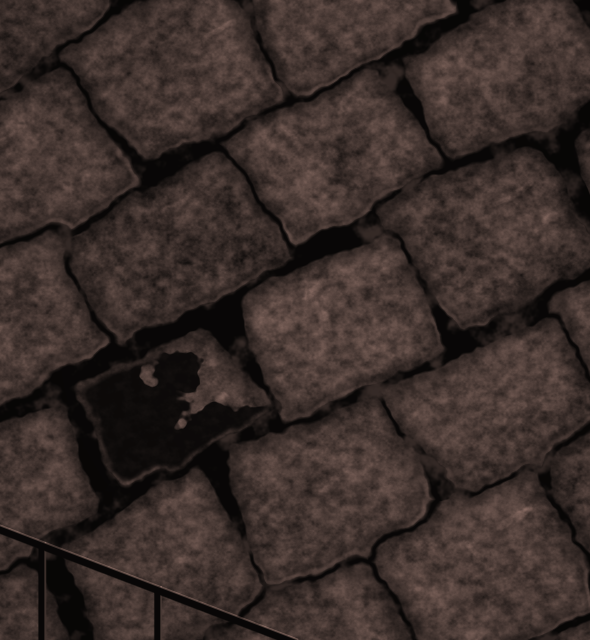
A Shadertoy shader for this texture:

```glsl
// Slanted wall of rough brown stones with dark joints, one wet block and a thin railing.

const vec2 PITCH = vec2(0.295, 0.228);      // stone size along and across a course
const vec2 WET_CENTER = vec2(0.26, 0.36);
const float COURSE_ANGLE = 0.48;
const float STAGGER = 0.43;
const vec3 STONE_TINT = vec3(1.0, 0.79, 0.725);

struct Stone { float dist; vec2 id; vec2 local; };

vec2 hash2(vec2 p) {
    vec3 q = fract((p.xyx + 17.0) * vec3(0.1031, 0.1030, 0.0973));
    q += dot(q, q.yzx + 33.33);
    return fract((q.xx + q.yz) * q.zy);
}

float noise(vec2 p) {
    vec2 i = floor(p), f = fract(p);
    f = f * f * (3.0 - 2.0 * f);
    float low = mix(hash2(i).x, hash2(i + vec2(1, 0)).x, f.x);
    float high = mix(hash2(i + vec2(0, 1)).x, hash2(i + vec2(1, 1)).x, f.x);
    return mix(low, high, f.y);
}

float fbm(vec2 p) {
    float sum = 0.0, amp = 0.53;
    for (int i = 0; i < 4; i++) {
        sum += amp * noise(p);
        p = mat2(1.6, 1.2, -1.2, 1.6) * p + 5.3;
        amp *= 0.5;
    }
    return sum;
}

vec2 rotate(vec2 p, float a) {
    return vec2(cos(a) * p.x + sin(a) * p.y, cos(a) * p.y - sin(a) * p.x);
}

float smoothMax(float a, float b, float k) {
    float h = max(k - abs(a - b), 0.0) / k;
    return max(a, b) + h * h * k * 0.25;
}

float segment(vec2 p, vec2 a, vec2 b) {
    vec2 ab = b - a;
    return length(p - a - ab * clamp(dot(p - a, ab) / dot(ab, ab), 0.0, 1.0));
}

// Corner of a stone, counter-clockwise, pushed about at random
vec2 corner(vec2 id, int i) {
    vec2 side = vec2(i == 1 || i == 2 ? 0.5 : -0.5, i >= 2 ? 0.5 : -0.5);
    return side * PITCH + (hash2(id * 7.0 + float(i) * 31.0) - 0.5) * 0.06;
}

float stoneDistance(vec2 p, vec2 id, float inset) {
    float d = -1.0;
    for (int i = 0; i < 4; i++) {
        vec2 a = corner(id, i);
        vec2 edge = normalize(corner(id, (i + 1) % 4) - a);
        d = smoothMax(d, dot(p - a, vec2(edge.y, -edge.x)), 0.016);
    }
    return d + inset;
}

// Nearest stone; overlapping neighbours meet in a narrow seam
Stone wall(vec2 p) {
    Stone best = Stone(1.0, vec2(0), vec2(0));
    float second = 1.0;
    float row = floor(p.y / PITCH.y + 0.5);
    for (int j = -1; j <= 1; j++) {
        float r = row + float(j);
        float column = floor(p.x / PITCH.x - STAGGER * r + 0.5);
        for (int i = -1; i <= 1; i++) {
            vec2 id = vec2(column + float(i), r);
            vec2 local = p - vec2(id.x + STAGGER * r, r) * PITCH;
            float d = stoneDistance(local, id, 0.005);
            second = min(second, max(d, best.dist));
            if (d < best.dist) best = Stone(d, id, local);
        }
    }
    best.dist = max(best.dist, (best.dist - second) * 0.5 + 0.003);
    return best;
}

// Short pale chisel bars, lying along or across the course
float chiselMarks(vec2 p, vec2 id) {
    float marks = 0.0;
    for (int i = 0; i < 2; i++) {
        vec2 h = hash2(id * 5.0 + float(i) * 13.0 + 3.0);
        vec2 center = (h - 0.5) * PITCH * 0.65;
        vec2 reach = h.x > 0.5 ? vec2(0.025, 0.002) : vec2(0.003, -0.024);
        float d = segment(p, center - reach, center + reach);
        float shade = segment(p + 0.007, center - reach, center + reach);
        float bar = smoothstep(0.008, 0.003, d) - 0.5 * smoothstep(0.009, 0.003, shade);
        marks += bar * step(0.3, h.y) * (0.4 + 0.6 * h.x);
    }
    return marks;
}

float stoneTone(Stone s, vec2 uv) {
    float mottle = fbm(uv * 17.0 + s.id * 3.7) - 0.5;
    float grain = fbm(uv * vec2(75.0, 88.0)) - 0.5;
    float speck = noise(uv * 270.0) - 0.5;
    float tone = 0.277 + 0.2 * mottle + 0.29 * grain + 0.055 * speck;
    tone += (hash2(s.id + 41.0).x - 0.5) * 0.06 + 0.15 * s.local.y;
    tone += 0.09 * chiselMarks(s.local, s.id) * (0.8 + grain);

    // Worn edges: soft shade, with a thin pale lip below
    float depth = -s.dist;
    tone *= mix(0.58, 1.0, smoothstep(0.0, 0.03 + 0.03 * mottle, depth));
    float lip = smoothstep(0.001, 0.004, depth) * smoothstep(0.011, 0.005, depth);
    tone += 0.13 * lip * smoothstep(-0.02, -0.08, s.local.y) * (0.6 + 2.0 * mottle);

    // Wet stain on the central block
    if (s.id == vec2(0)) {
        float stain = s.local.x + 0.45 * s.local.y + 0.32 * mottle - 0.055;
        float wet = smoothstep(0.008, -0.008, stain) * smoothstep(0.004, 0.014, depth);
        tone = mix(tone, 0.045 + 0.07 * max(grain + 0.1, 0.0), wet);
    }
    return tone;
}

// Dark bar with a faint light along its upper side
float drawBar(float tone, vec2 uv, vec2 a, vec2 b, float radius) {
    float d = segment(uv, a, b) - radius;
    float glint = segment(uv, a + radius * 0.8, b + radius * 0.8);
    tone = mix(tone, 0.03, smoothstep(0.0015, -0.0015, d));
    return tone + 0.2 * smoothstep(0.0025, 0.0005, glint);
}

void mainImage(out vec4 fragColor, in vec2 fragCoord) {
    vec2 uv = fragCoord / iResolution.y;
    vec2 ripple = vec2(fbm(uv * 14.0), fbm(uv * 14.0 + 40.0)) - 0.5;
    vec2 chips = vec2(noise(uv * 90.0), noise(uv * 90.0 + 20.0)) - 0.5;
    vec2 p = rotate(uv - WET_CENTER, COURSE_ANGLE) + ripple * 0.035 + chips * 0.004;

    // Stones over dim rubble in the joints
    Stone s = wall(p);
    float rubble = 0.03 + 0.17 * smoothstep(0.5, 0.8, fbm(uv * 28.0 + 9.0));
    float tone = mix(rubble, stoneTone(s, uv), smoothstep(0.002, -0.003, s.dist));
    tone *= 1.05 - 0.35 * dot(uv - vec2(0.5, 0.48), uv - vec2(0.5, 0.48));

    // Railing in the lower left corner
    vec2 railStart = vec2(-0.02, 0.18), railEnd = vec2(0.46, -0.004);
    for (int i = 0; i < 2; i++) {
        float x = 0.066 + 0.181 * float(i);
        float top = mix(railStart.y, railEnd.y, (x - railStart.x) / (railEnd.x - railStart.x));
        tone = drawBar(tone, uv, vec2(x, -0.02), vec2(x, top), 0.006);
    }
    tone = drawBar(tone, uv, railStart, railEnd, 0.006);

    fragColor = vec4(clamp(tone, 0.0, 0.55) * STONE_TINT, 1.0);
}
```
